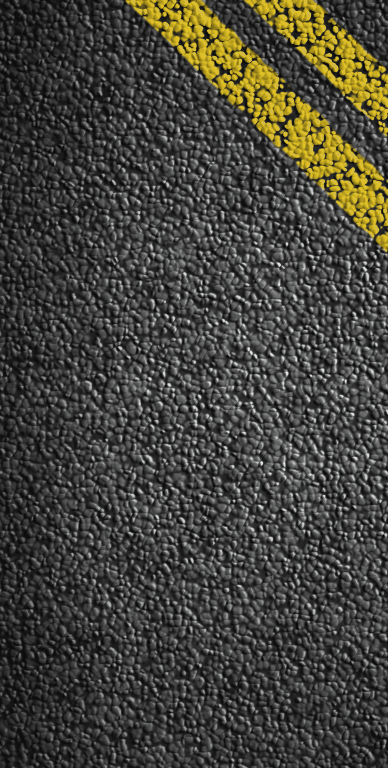
This texture is drawn by a WebGL 1 fragment shader. Its source:

```glsl
precision highp float;
// Coarse dark asphalt under raking light, crossed by two worn yellow road stripes.

#define CHIP_DENSITY 122.0
#define LIGHT_OFFSET vec2(0.33, 0.20)
#define RELIEF 0.46
#define ASPHALT_TONE 0.285
#define STRIPE_SLOPE 1.04
#define WIDE_STRIPE vec2(0.163, 0.260)
#define NARROW_STRIPE vec2(0.319, 0.408)
#define PAINT_COLOR vec3(0.79, 0.68, 0.13)
#define PAINT_GLINT vec3(0.76, 0.70, 0.40)
#define PAINT_WEAR 0.40

uniform vec2 u_resolution;

float hash(vec2 p) {
  vec3 q = fract(p.xyx * 0.1031);
  q += dot(q, q.yzx + 33.33);
  return fract((q.x + q.y) * q.z);
}

vec2 hash2(vec2 p) {
  return vec2(hash(p), hash(p + 57.3));
}

float noise(vec2 p) {
  vec2 i = floor(p), f = fract(p);
  f = f * f * (3.0 - 2.0 * f);
  return mix(mix(hash(i), hash(i + vec2(1.0, 0.0)), f.x),
             mix(hash(i + vec2(0.0, 1.0)), hash(i + 1.0), f.x), f.y);
}

// Rounded chips of varied size and level sunk in gritty binder
float stoneHeight(vec2 p) {
  vec2 turned = mat2(0.8, 0.6, -0.6, 0.8) * p + 90.0;
  p += 0.6 * vec2(noise(turned * 0.8), noise(turned * 0.8 + 31.7));
  vec2 cell = floor(p), local = fract(p);
  float chips = 0.0;
  for (int j = -1; j <= 1; j++) {
    for (int i = -1; i <= 1; i++) {
      vec2 o = vec2(float(i), float(j));
      vec2 id = cell + o + 100.0;
      float size = mix(0.55, 0.98, hash(id + 19.1));
      float d = length(o + 0.05 + 0.9 * hash2(id) - local) / size;
      float top = mix(0.35, 0.85, hash(id + 73.7));
      chips = max(chips, top * (1.0 - smoothstep(0.15, 1.0, d)));
    }
  }
  return chips + 0.34 * noise(turned * 0.9) + 0.22 * noise(turned * 1.9 + 8.0);
}

// Broad illumination: dim left side and lower edge, sheen at centre right
float illumination(vec2 p) {
  float light = mix(0.62, 1.0, smoothstep(-0.03, 0.20, p.x));
  light *= mix(0.80, 1.0, smoothstep(0.0, 0.35, p.y));
  light *= 1.0 - 0.22 * smoothstep(0.72, 1.0, p.y);
  vec2 sheen = (p - vec2(0.38, 0.50)) / vec2(0.24, 0.27);
  return light + 0.20 * exp(-dot(sheen, sheen));
}

float band(float x, vec2 edges, float blur) {
  return smoothstep(edges.x - blur, edges.x + blur, x)
       * (1.0 - smoothstep(edges.y - blur, edges.y + blur, x));
}

void main() {
  vec2 p = gl_FragCoord.xy / u_resolution.y;
  float pixel = 1.0 / u_resolution.y;

  // Relief comes from the height drop toward the light, softly limited
  vec2 grain = p * CHIP_DENSITY;
  float height = stoneHeight(grain);
  float drop = height - stoneHeight(grain + LIGHT_OFFSET);
  drop /= 1.0 + 0.6 * abs(drop);
  float pit = smoothstep(0.20, 0.75, height);
  float light = illumination(p);

  // Asphalt: chips, shadowed pits and sparse bright facets
  float patches = 0.86 + 0.28 * noise(p * 30.0);
  float tone = (ASPHALT_TONE * patches + RELIEF * drop) * mix(0.50, 1.0, pit);
  tone += 0.22 * smoothstep(0.20, 0.50, drop);
  tone = max(tone * light, 0.05);
  vec3 color = tone * vec3(0.995, 1.0, 1.005);

  // Paint clings to high chips and wears away in the pits
  float ragged = (noise(grain * 0.6) - 0.5) * 0.006;
  float across = p.x - (1.0 - p.y) * STRIPE_SLOPE + ragged;
  float blur = pixel + 0.0012;
  float stripes = band(across, WIDE_STRIPE, blur)
                + band(across, NARROW_STRIPE, blur);
  float wear = height + 0.30 * (noise(p * 60.0 + 5.0) - 0.5);
  float coverage = smoothstep(PAINT_WEAR - 0.16, PAINT_WEAR + 0.16, wear);
  float shade = clamp(0.94 + 0.80 * drop, 0.45, 1.12);
  vec3 paint = mix(PAINT_COLOR * shade, PAINT_GLINT,
                   0.6 * smoothstep(0.20, 0.45, drop));
  color = mix(color, paint, stripes * coverage);

  gl_FragColor = vec4(clamp(color, 0.0, 1.0), 1.0);
}
```
